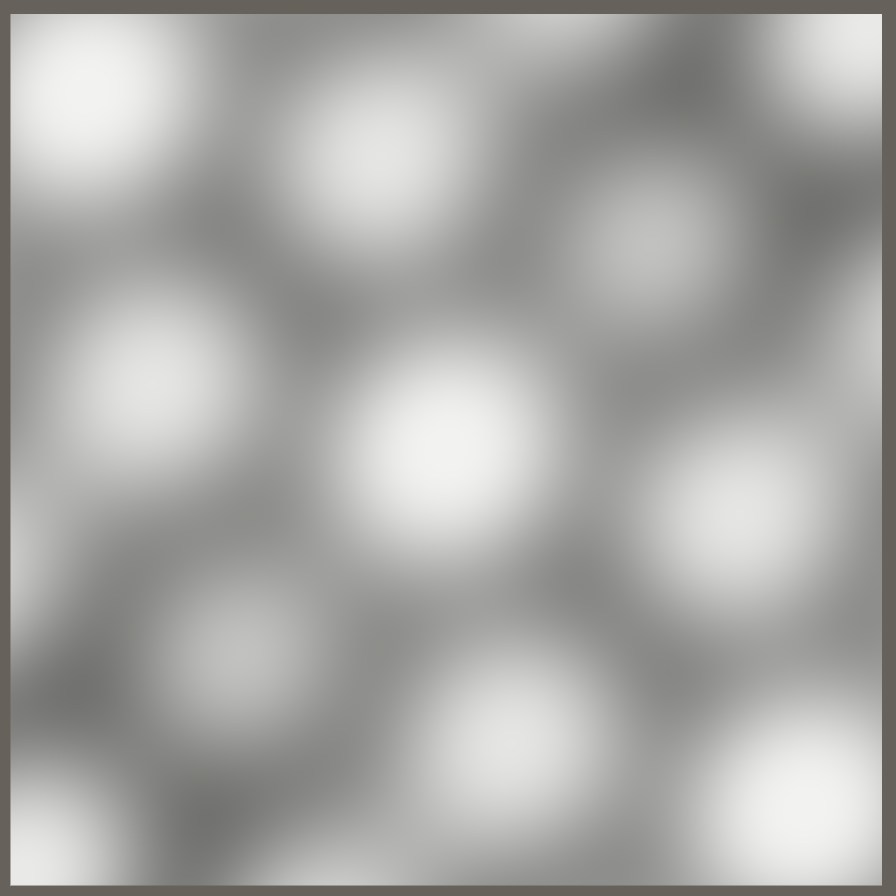
Reproduce this pattern procedurally as a Shadertoy shader.

```glsl
#define CENTER vec2(0.498)
#define HALF_SIZE 0.4863
#define ALONG_PERIOD 0.566
#define SHORT_PERIOD 0.332
#define LONG_PERIOD 0.664
#define FADE_PERIOD 1.042
#define SHORT_WEIGHT 0.55
#define HARMONIC 0.69
#define FADE 0.5
#define CONTRAST 1.55
#define FRAME_COLOR vec3(0.40, 0.38, 0.355)

const float TAU = 6.2831853;

float wave(float x, float period) {
    return cos(TAU * x / period);
}

// Crossed plane waves, symmetric about both diagonals
float interference(vec2 p) {
    float along = (p.x - p.y) * sqrt(0.5);
    float across = (p.x + p.y) * sqrt(0.5);
    float beat = mix(wave(across, LONG_PERIOD), wave(across, SHORT_PERIOD), SHORT_WEIGHT);
    return 2.0 * beat * wave(along, ALONG_PERIOD)
         + HARMONIC * wave(along, 0.5 * ALONG_PERIOD)
         + FADE * (wave(across, FADE_PERIOD) - 1.0);
}

// Grey ramp with broad, soft highlights
vec3 shade(float height) {
    float level = clamp((height + 2.0) / (4.0 + HARMONIC), 0.0, 1.0);
    level = 1.0 - pow(1.0 - level, CONTRAST);
    return mix(vec3(0.435, 0.435, 0.425), vec3(0.95, 0.95, 0.945), level);
}

void mainImage(out vec4 fragColor, in vec2 fragCoord) {
    float pixel = 1.0 / iResolution.y;
    vec2 p = fragCoord * pixel - CENTER;

    // Square frame around the field
    float edge = max(abs(p.x), abs(p.y)) - HALF_SIZE;
    float frame = smoothstep(-0.5 * pixel, 0.5 * pixel, edge);

    fragColor = vec4(mix(shade(interference(p)), FRAME_COLOR, frame), 1.0);
}
```
